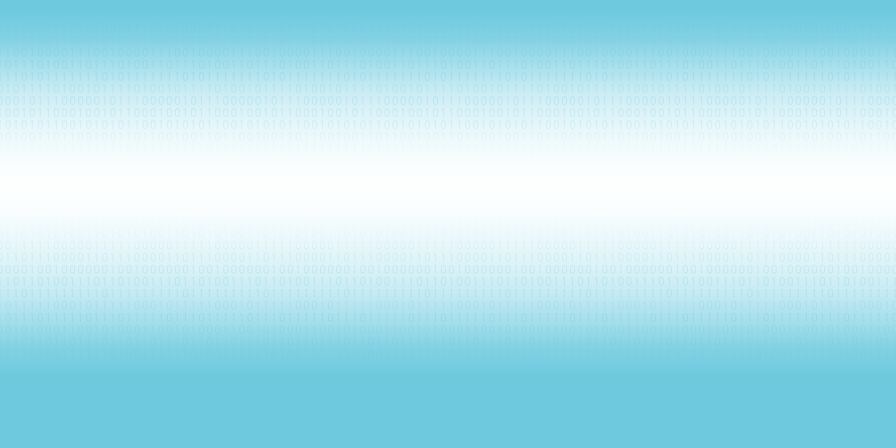
Give the GLSL for this background, as a Shadertoy shader.

```glsl
// Aqua bands fading to a white horizon, overlaid with faint rows of rings and bars.

const vec3 AQUA = vec3(0.43, 0.79, 0.872);
const vec3 WHITE = vec3(0.995, 1.0, 1.0);
const vec3 INK = vec3(0.41, 0.78, 0.865);

const vec2 CELL = vec2(0.0180, 0.0269);  // mark spacing, in canvas heights
const float ROW_ORIGIN = 0.399;          // height of the centre of row zero
const float STROKE = 0.0012;             // half width of a stroke
const float RING_RADIUS = 0.0046;
const float RING_STRETCH = 0.0040;       // half length of a ring's straight side
const float BAR_HALF = 0.0086;
const float INK_STRENGTH = 0.27;
const float REPEAT = 10.0;               // columns before a row repeats

// Height and whiteness of each gradient stop, from the bottom up
const int STOPS = 14;
const vec2 GLOW[STOPS] = vec2[STOPS](
    vec2(0.160, 0.00), vec2(0.224, 0.15), vec2(0.284, 0.39), vec2(0.349, 0.62),
    vec2(0.400, 0.75), vec2(0.465, 0.87), vec2(0.520, 0.96), vec2(0.575, 1.00),
    vec2(0.640, 0.97), vec2(0.714, 0.85), vec2(0.797, 0.64), vec2(0.857, 0.39),
    vec2(0.914, 0.15), vec2(0.975, 0.00));

float hash(vec2 p) {
    return fract(sin(dot(p, vec2(127.1, 311.7))) * 43758.5453);
}

float whiteness(float y) {
    float w = GLOW[0].y;
    for (int i = 1; i < STOPS; i++) {
        float t = (y - GLOW[i - 1].x) / (GLOW[i].x - GLOW[i - 1].x);
        w = mix(w, GLOW[i].y, clamp(t, 0.0, 1.0));
    }
    return w;
}

float segmentDistance(vec2 p, vec2 a, vec2 b) {
    vec2 ab = b - a;
    return length(p - a - ab * clamp(dot(p - a, ab) / dot(ab, ab), 0.0, 1.0));
}

float ringDistance(vec2 p) {
    p.y -= clamp(p.y, -RING_STRETCH, RING_STRETCH);
    return abs(length(p) - RING_RADIUS) - STROKE;
}

float barDistance(vec2 p) {
    vec2 top = vec2(0.0, BAR_HALF);
    float stem = segmentDistance(p, -top, top);
    float flag = segmentDistance(p, top, top - vec2(0.003, 0.002));
    return min(stem, flag) - STROKE;
}

// Coverage of the marks, with each row at its own strength
float marks(vec2 uv, float pixel) {
    vec2 grid = (uv - vec2(0.0, ROW_ORIGIN)) / CELL;
    vec2 id = floor(grid + 0.5);
    vec2 p = (grid - id) * CELL;
    float pick = hash(vec2(mod(id.x, REPEAT), id.y));
    float d = pick < 0.5 ? ringDistance(p) : barDistance(p);
    float rowStrength = mix(0.65, 1.0, hash(vec2(id.y, 7.0)));
    return rowStrength * (1.0 - smoothstep(-0.6 * pixel, 0.6 * pixel, d));
}

void mainImage(out vec4 fragColor, in vec2 fragCoord) {
    vec2 uv = fragCoord / iResolution.y;
    float w = whiteness(uv.y);
    vec3 color = mix(AQUA, WHITE, w);

    // Marks dissolve into the white horizon and the flat outer bands
    float fade = (1.0 - smoothstep(0.70, 1.0, w)) * smoothstep(0.0, 0.12, w);
    color = mix(color, INK, INK_STRENGTH * fade * marks(uv, 1.0 / iResolution.y));

    fragColor = vec4(color, 1.0);
}
```
